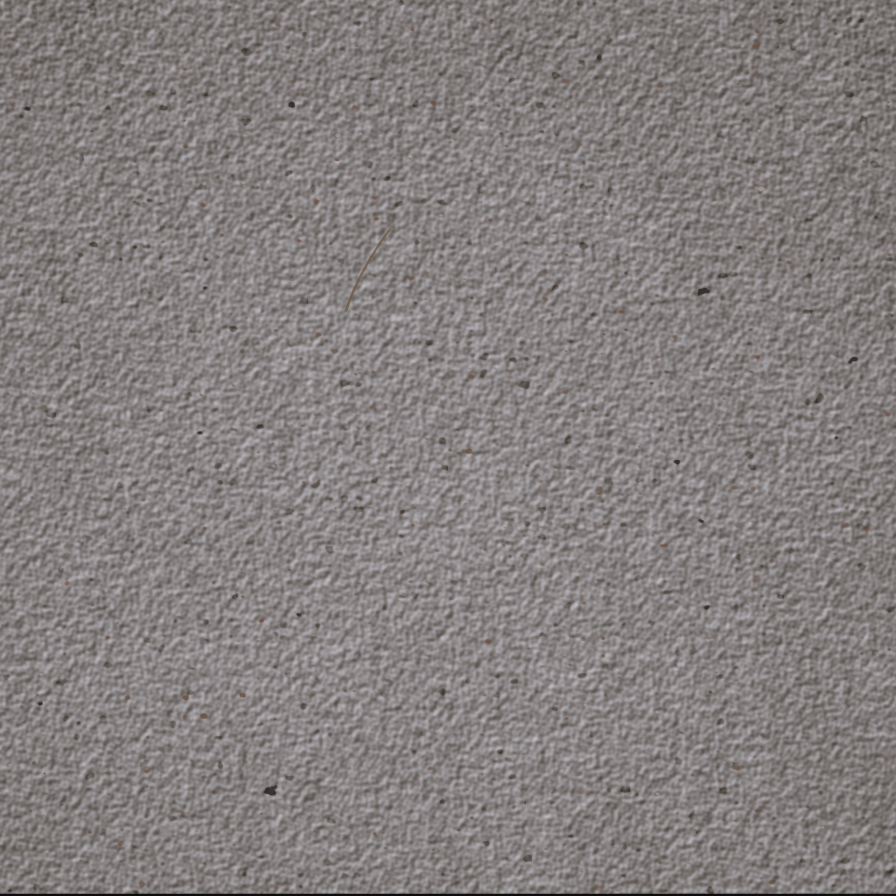
Write a WebGL 2 fragment shader that draws this texture.

```glsl
#version 300 es
precision highp float;
// Weathered concrete: fine grey grains lit from the upper left, with faint
// horizontal brushing, soft mottling, dark pits, rusty specks and a dry fibre.
// Gradient noise forms the relief; jittered cells scatter the small parts.

uniform vec2 u_resolution;
out vec4 fragColor;

// Tone
const float BASE_TONE = 0.548;
const float RELIEF_GAIN = 0.145;
const float HEIGHT_GAIN = 0.075;
const float STREAK_GAIN = 0.045;
const float MOTTLE_GAIN = 0.035;
const float FALLOFF = 0.13;
const vec2 BRIGHT_CENTRE = vec2(0.44, 0.42);

// Sizes, in canvas units or cells per canvas
const float GRAIN_FREQ = 108.0;
const vec2 STREAK_FREQ = vec2(24.0, 165.0);
const vec2 LIGHT_STEP = vec2(-0.0022, 0.0027);
const float EDGE_HEIGHT = 0.0026;

// Colours
const vec3 RUST = vec3(0.43, 0.31, 0.25);
const vec3 PALE = vec3(0.68, 0.65, 0.64);
const vec3 DEBRIS = vec3(0.17, 0.14, 0.13);
const vec3 LEAF = vec3(0.24, 0.36, 0.17);
const vec3 STRAW = vec3(0.42, 0.34, 0.25);
const vec3 EDGE = vec3(0.05);

// Two random values in 0..1 for an integer cell
vec2 hash2(vec2 cell) {
    uvec2 v = uvec2(ivec2(cell)) * 1664525u + 1013904223u;
    v.x += v.y * 1664525u;
    v.y += v.x * 1664525u;
    v ^= v >> 16u;
    v.x += v.y * 1664525u;
    v.y += v.x * 1664525u;
    v ^= v >> 16u;
    return vec2(v >> 8u) / 16777216.0;
}

float cornerSlope(vec2 cell, vec2 offset) {
    float angle = 6.28318 * hash2(cell).x;
    return dot(vec2(cos(angle), sin(angle)), offset);
}

float gradientNoise(vec2 p) {
    vec2 i = floor(p), f = p - i;
    vec2 w = f * f * f * (f * (f * 6.0 - 15.0) + 10.0);
    vec2 e = vec2(1.0, 0.0);
    float low = mix(cornerSlope(i, f), cornerSlope(i + e.xy, f - e.xy), w.x);
    float high = mix(cornerSlope(i + e.yx, f - e.yx), cornerSlope(i + e.xx, f - e.xx), w.x);
    return mix(low, high, w.y);
}

// Height of the grains: three octaves, each turned against the last
float grainHeight(vec2 p) {
    const mat2 TURN = mat2(0.8, 0.6, -0.6, 0.8);
    vec2 q = p * GRAIN_FREQ;
    float h = gradientNoise(q);
    h += 0.65 * gradientNoise(TURN * q * 1.75 + 37.0);
    return h + 0.45 * gradientNoise(TURN * q * 0.5 + 91.0);
}

// Scattered rough spots: x is coverage, y a random value for each spot
vec2 scatter(vec2 p, float freq, float share, vec2 radii, float rough, float seed) {
    vec2 cell = floor(p * freq) + seed;
    vec2 pick = hash2(cell), place = hash2(cell + 531.0);
    vec2 offset = (fract(p * freq) - mix(vec2(0.25), vec2(0.75), place)) / freq;
    float radius = mix(radii.x, radii.y, pick.y * pick.y);
    float soft = 0.0008 + 0.5 / u_resolution.y;
    float d = length(offset * vec2(0.85, 1.15)) + rough * radius;
    float cover = 1.0 - smoothstep(radius - soft, radius + soft, d);
    return vec2(cover * step(pick.x, share), place.x);
}

// Coverage of one thin bent fibre
float fibre(vec2 p) {
    float t = (p.y - 0.65) / 0.098;
    float bend = 0.385 + 0.053 * t * (0.6 + 0.4 * t);
    float d = abs(p.x - bend) * 0.87;
    float ends = smoothstep(0.0, 0.04, t) * (1.0 - smoothstep(0.94, 1.0, t));
    return ends * (1.0 - smoothstep(0.0006, 0.0022, d));
}

void main() {
    vec2 p = gl_FragCoord.xy / u_resolution;

    // Lit grain relief
    float height = grainHeight(p);
    float relief = height - grainHeight(p + LIGHT_STEP);
    float tone = BASE_TONE + RELIEF_GAIN * relief + HEIGHT_GAIN * height;

    // Brushing, mottling and broad light falloff
    float patches = gradientNoise(p * 6.0 + 13.0);
    tone += STREAK_GAIN * gradientNoise(p * STREAK_FREQ + 211.0);
    tone += MOTTLE_GAIN * (gradientNoise(p * 27.0 + 71.0) + 0.7 * patches);
    vec2 away = p - BRIGHT_CENTRE;
    tone -= FALLOFF * dot(away, away);

    // Pits, denser in some patches
    vec2 pit = scatter(p, 64.0, 0.2 + 0.25 * patches, vec2(0.0014, 0.004), height, 1000.0);
    tone -= pit.x * mix(0.06, 0.15, pit.y);

    // Warm shadows, cooler highlights
    vec3 colour = vec3(tone, tone - 0.02, tone - 0.022 + 0.13 * (tone - 0.518));

    // Specks and debris
    vec2 rust = scatter(p, 47.0, 0.13, vec2(0.0013, 0.0028), height, 2000.0);
    vec2 pale = scatter(p, 31.0, 0.04, vec2(0.0012, 0.0026), height, 3000.0);
    vec2 debris = scatter(p, 11.0, 0.13, vec2(0.002, 0.0055), height, 4000.0);
    colour = mix(colour, RUST, rust.x * mix(0.35, 0.85, rust.y));
    colour = mix(colour, PALE, pale.x * 0.7);
    colour = mix(colour, debris.y > 0.93 ? LEAF : DEBRIS, debris.x * 0.85);
    colour = mix(colour, STRAW, 0.75 * fibre(p));

    // Dark lower edge
    float blur = 0.5 / u_resolution.y;
    colour = mix(EDGE, colour, smoothstep(EDGE_HEIGHT - blur, EDGE_HEIGHT + blur, p.y));
    fragColor = vec4(clamp(colour, 0.0, 1.0), 1.0);
}
```
